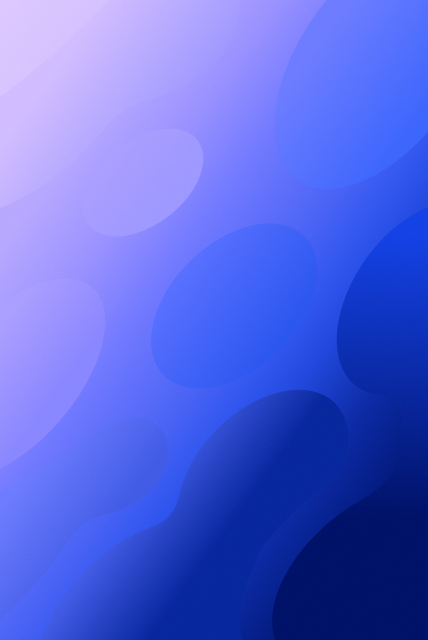
A Shadertoy shader for this background:

```glsl
// Soft overlapping blobs over a diagonal lilac-to-navy gradient.
// Each blob is a slanted ellipse, or several joined by a smooth minimum,
// filled with its own two-colour ramp. Units: canvas width 1, height 1.5.

const vec2  CANVAS = vec2(1.0, 1.5);
const vec2  RAMP_AXIS = vec2(0.81, 0.587);   // right and down
const float EDGE_PIXELS = 0.7;
const float GRAIN = 0.008;
const float GRAIN_CELLS = 512.0;
const float MOAT = 0.073;                    // gap beside the navy blob

// Backdrop ramp
const int STOPS = 8;
const float STOP_AT[STOPS] = float[](0.34, 0.53, 0.69, 0.90, 1.02, 1.10, 1.25, 1.45);
const vec3 STOP_COLOR[STOPS] = vec3[](
    vec3(0.72, 0.66, 1.00), vec3(0.60, 0.57, 1.00),
    vec3(0.45, 0.48, 1.00), vec3(0.29, 0.39, 0.96),
    vec3(0.18, 0.33, 0.93), vec3(0.13, 0.28, 0.86),
    vec3(0.05, 0.17, 0.65), vec3(0.00, 0.08, 0.45));

// Blob colours
const vec3 PALE_LILAC  = vec3(0.87, 0.79, 1.00);
const vec3 LILAC       = vec3(0.82, 0.74, 1.00);
const vec3 LAVENDER    = vec3(0.67, 0.62, 1.00);
const vec3 PERIWINKLE  = vec3(0.62, 0.60, 1.00);
const vec3 VIOLET_BLUE = vec3(0.54, 0.53, 1.00);
const vec3 CORNFLOWER  = vec3(0.43, 0.49, 1.00);
const vec3 SKY_BLUE    = vec3(0.35, 0.44, 1.00);
const vec3 AZURE       = vec3(0.24, 0.40, 0.99);
const vec3 ROYAL_BLUE  = vec3(0.17, 0.34, 0.94);
const vec3 DUSK_BLUE   = vec3(0.26, 0.36, 0.90);
const vec3 DEEP_BLUE   = vec3(0.03, 0.155, 0.62);
const vec3 COBALT      = vec3(0.08, 0.26, 0.90);
const vec3 NAVY        = vec3(0.00, 0.07, 0.41);

float hash(vec2 cell) {
    vec3 h = fract(cell.xyx * 0.1031);
    h += dot(h, h.yzx + 33.33);
    return fract((h.x + h.y) * h.z);
}

// Approximate distance to an ellipse sheared upward by slant
float ellipse(vec2 p, vec2 center, vec2 radii, float slant) {
    vec2 q = p - center;
    q.y -= slant * q.x;
    q /= radii;
    float r = length(q);
    vec2 slope = vec2(q.x / radii.x - slant * q.y / radii.y, q.y / radii.y);
    return r * (r - 1.0) / max(length(slope), 1e-4);
}

float smoothMin(float a, float b, float k) {
    float h = max(k - abs(a - b), 0.0) / k;
    return min(a, b) - 0.25 * h * h * k;
}

float smoothMax(float a, float b, float k) {
    return -smoothMin(-a, -b, k);
}

float ramp(float from, float to, float x) {
    return clamp((x - from) / (to - from), 0.0, 1.0);
}

vec3 backdrop(float s) {
    vec3 color = STOP_COLOR[0];
    for (int i = 1; i < STOPS; i++)
        color = mix(color, STOP_COLOR[i], ramp(STOP_AT[i - 1], STOP_AT[i], s));
    return color;
}

void paint(inout vec3 color, float dist, vec3 fill) {
    float w = EDGE_PIXELS / iResolution.x;
    color = mix(fill, color, smoothstep(-w, w, dist));
}

void mainImage(out vec4 fragColor, in vec2 fragCoord) {
    vec2 p = fragCoord / iResolution.xy * CANVAS;
    float s = dot(vec2(p.x, CANVAS.y - p.y), RAMP_AXIS);
    vec3 color = backdrop(s);

    // Pale wave and corner at the upper left
    float wave = smoothMin(ellipse(p, vec2(0.371, 1.441), vec2(0.189, 0.166), 0.26),
                           ellipse(p, vec2(0.039, 1.227), vec2(0.273, 0.197), 0.50), 0.09);
    paint(color, wave, mix(LILAC, PERIWINKLE, ramp(0.20, 0.50, s)));
    float corner = ellipse(p, vec2(-1.045, 2.689), vec2(1.76), 0.0);
    paint(color, corner, mix(PALE_LILAC, LILAC, ramp(0.0, 0.30, s)));

    // Single ellipses
    float small = ellipse(p, vec2(0.334, 1.072), vec2(0.141, 0.113), 0.398);
    paint(color, small, mix(LAVENDER, PERIWINKLE, ramp(0.43, 0.58, s)));
    float left = ellipse(p, vec2(0.029, 0.611), vec2(0.217, 0.193), 0.625);
    paint(color, left, mix(LAVENDER, VIOLET_BLUE, ramp(0.45, 0.65, s)));
    float upper = ellipse(p, vec2(0.889, 1.354), vec2(0.248, 0.257), 0.601);
    paint(color, upper, mix(CORNFLOWER, AZURE, ramp(0.66, 0.96, s)));
    float middle = ellipse(p, vec2(0.547, 0.783), vec2(0.194, 0.175), 0.424);
    paint(color, middle, mix(SKY_BLUE, ROYAL_BLUE, ramp(0.72, 1.0, s)));

    // Tongue at the lower left
    float tongue = smoothMin(ellipse(p, vec2(0.289, 0.414), vec2(0.104, 0.102), 0.27),
                             ellipse(p, vec2(-0.039, 0.166), vec2(0.254, 0.150), 0.80), 0.11);
    paint(color, tongue, mix(CORNFLOWER, DUSK_BLUE, ramp(0.70, 0.93, s)));

    // Deep blue wave, hollowed out beside the navy blob
    float navyFoot = ellipse(p, vec2(0.898, 0.152), vec2(0.262, 0.203), 0.41);
    float deep = smoothMin(ellipse(p, vec2(0.615, 0.387), vec2(0.199, 0.181), 0.42),
                           ellipse(p, vec2(0.371, -0.043), vec2(0.301, 0.313), 0.30), 0.07);
    deep = smoothMax(deep, MOAT - navyFoot, 0.05);
    paint(color, deep, mix(DUSK_BLUE, DEEP_BLUE, ramp(0.95, 1.16, s)));

    // Navy blob with a waist along the right side
    float navy = smoothMin(ellipse(p, vec2(0.980, 0.801), vec2(0.193, 0.204), 0.505),
                           ellipse(p, vec2(1.055, 0.300), vec2(0.130, 0.450), 0.0), 0.08);
    navy = smoothMin(navy, navyFoot, 0.08);
    paint(color, navy, mix(NAVY, COBALT, ramp(0.29, 0.95, p.y)));

    color += GRAIN * (hash(floor(p * GRAIN_CELLS)) - 0.5);
    fragColor = vec4(color, 1.0);
}
```
